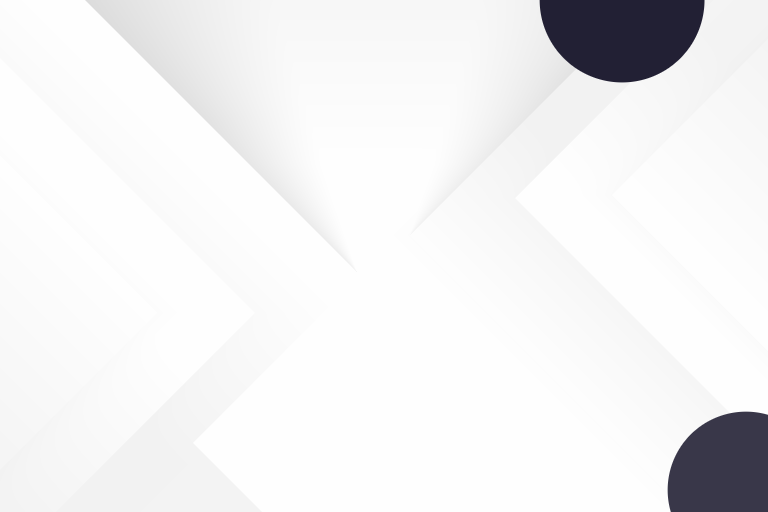
This background is drawn by a Shadertoy shader. Its source:

```glsl
// Layered white paper chevrons with soft diagonal shading and two dark discs.

const float PAPER = 0.997;
const vec3 INK = vec3(0.133, 0.125, 0.204);
const vec3 SLATE = vec3(0.224, 0.216, 0.286);

// Linear ramp from 0 at a to 1 at b; a may exceed b.
float ramp(float a, float b, float x) {
    return clamp((x - a) / (b - a), 0.0, 1.0);
}

// Antialiased coverage of a signed distance, negative inside.
float cover(float d, float px) {
    return clamp(0.5 - d / px, 0.0, 1.0);
}

// Right-angled wedge whose apex points along side (+1 right, -1 left).
float chevron(vec2 p, vec2 apex, float side) {
    vec2 q = p - apex;
    return (side * q.x + abs(q.y)) * 0.70711;
}

// Lays a sheet over the shade below, with a faint shadow outside its edge.
float sheet(float below, float d, float tone, float shadow, float px) {
    float shaded = below - shadow * exp(-max(d, 0.0) / 0.022);
    return mix(shaded, tone, cover(d, px));
}

// Fan-shaped shadow rising from a tip, deepest at the 45 degree edge.
float fanShadow(vec2 p, vec2 tip, float side, float nearTip, float farTip) {
    vec2 q = p - tip;
    float slope = side * q.x / max(q.y, 0.0001);
    float depth = mix(nearTip, farTip, ramp(0.0, 0.3, q.y));
    return step(0.0, q.y) * depth * pow(ramp(0.3, 1.0, slope), 1.25);
}

void mainImage(out vec4 fragColor, in vec2 fragCoord) {
    // Canvas height is one unit; width is about 1.5.
    float px = 1.0 / iResolution.y;
    vec2 p = fragCoord * vec2(1.5 / iResolution.x, px);
    float diagonal = p.x + p.y - 1.0;

    // Backdrop and the two fan shadows
    float shade = PAPER - 0.03 * ramp(0.68, 1.0, p.y);
    shade -= fanShadow(p, vec2(0.697, 0.469), -1.0, 0.065, 0.105);
    shade -= fanShadow(p, vec2(0.801, 0.541), 1.0, 0.045, 0.085);

    // Left: broad sheet, white cut-out at its lower right, nested chevrons
    float leftEdge = (diagonal - 0.166) * 0.70711;
    float leftTone = PAPER - 0.046 * ramp(0.08, -0.54, diagonal);
    shade = sheet(shade, leftEdge, leftTone, 0.0, px);

    float cutOut = chevron(p, vec2(0.377, 0.135), -1.0);
    float belowTip = p.y - 0.54;
    shade = sheet(shade, max(cutOut, belowTip), PAPER, 0.0, px);

    float outerTone = PAPER - 0.042 * ramp(-0.35, -0.95, diagonal);
    shade = sheet(shade, chevron(p, vec2(0.498, 0.389), 1.0), outerTone, 0.004, px);

    float innerTone = PAPER - 0.038 * ramp(-0.3, -0.9, diagonal);
    shade = sheet(shade, chevron(p, vec2(0.307, 0.389), 1.0), innerTone, 0.010, px);

    // Right: three nested chevrons, darkening toward the upper corner
    float backTone = PAPER - 0.046 * ramp(0.3, 0.78, diagonal);
    shade = sheet(shade, chevron(p, vec2(0.801, 0.541), -1.0), backTone, 0.008, px);

    float midTone = PAPER - 0.042 * ramp(0.74, 1.3, diagonal);
    shade = sheet(shade, chevron(p, vec2(1.006, 0.613), -1.0), midTone, 0.004, px);

    float frontTone = PAPER - 0.042 * ramp(0.85, 1.45, diagonal);
    shade = sheet(shade, chevron(p, vec2(1.195, 0.619), -1.0), frontTone, 0.010, px);

    // Dark discs cut by the canvas border
    vec3 color = vec3(shade);
    color = mix(color, INK, cover(length(p - vec2(1.215, 1.0)) - 0.161, px));
    color = mix(color, SLATE, cover(length(p - vec2(1.457, 0.043)) - 0.153, px));

    fragColor = vec4(color, 1.0);
}
```
